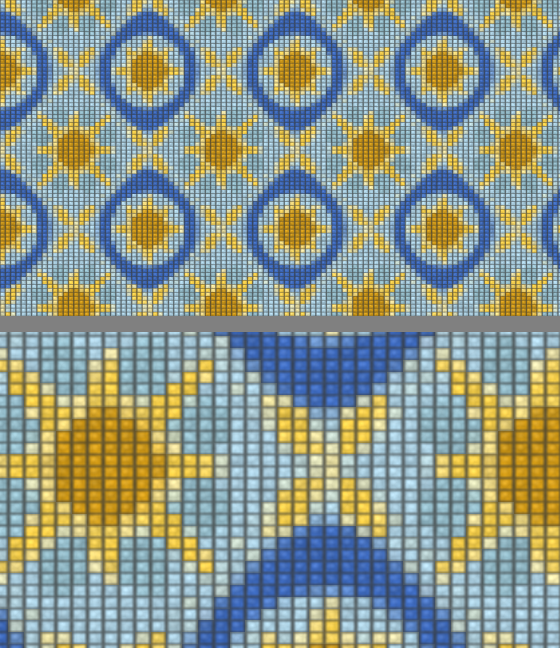
Top: the whole. Bottom: its middle third, enlarged.
A WebGL 1 fragment shader for this pattern:

```glsl
precision highp float;
uniform vec2 u_resolution;

const float PI = 3.14159265;
const vec2 PERIOD = vec2(0.4664, 0.5);
const vec2 BEADS_PER_PERIOD = vec2(28.0, 40.0);
const vec2 RING_CENTRE = vec2(0.002, 0.275);

const vec3 SKY = vec3(0.65, 0.79, 0.86);
const vec3 TEAL = vec3(0.54, 0.70, 0.75);
const vec3 BLUE = vec3(0.23, 0.40, 0.72);
const vec3 CREAM = vec3(0.91, 0.87, 0.65);
const vec3 YELLOW = vec3(0.93, 0.78, 0.27);
const vec3 OCHRE = vec3(0.79, 0.58, 0.08);
const vec3 GAP = vec3(0.34, 0.35, 0.34);

vec2 hash2(vec2 p) {
  return fract(sin(vec2(dot(p, vec2(127.1, 311.7)), dot(p, vec2(269.5, 183.3)))) * 4375.85);
}

// Distance to the nearest scattered feature point
float cellular(vec2 p) {
  vec2 cell = floor(p);
  float nearest = 2.0;
  for (int y = -1; y <= 1; y++) {
    for (int x = -1; x <= 1; x++) {
      vec2 c = cell + vec2(float(x), float(y));
      nearest = min(nearest, distance(p, c + hash2(c)));
    }
  }
  return nearest;
}

// Offset from the nearest lattice point
vec2 repeatAround(vec2 p, vec2 centre) {
  return mod(p - centre + 0.5 * PERIOD, PERIOD) - 0.5 * PERIOD;
}

float inside(float d, float softness) {
  return 1.0 - smoothstep(-softness, softness, d);
}

// Yellow shape with a pale rim
vec3 paintGold(vec3 base, float d, float rim) {
  vec3 gold = mix(YELLOW, CREAM, smoothstep(-rim, 0.0, d));
  return mix(base, gold, inside(d, 0.006));
}

// Eight-rayed sun; axial and diagonal rays have separate lengths
vec3 paintSun(vec3 base, vec2 p, float body, float axial, float diagonal) {
  float r = length(p);
  float a = atan(p.y, p.x + 1e-5);
  float diagonality = pow(sin(2.0 * a), 2.0);
  float ray = mix(axial, diagonal, diagonality) * pow(abs(cos(4.0 * a)), 7.0);
  vec3 color = paintGold(base, r - body - ray, 0.022);
  color = mix(color, CREAM, 0.55 * inside(abs(r - 0.063) - 0.005, 0.005));
  return mix(color, OCHRE, inside(r - 0.059, 0.004));
}

// Round band whose outer edge peaks at top and bottom
vec3 paintRing(vec3 base, vec2 p) {
  float r = length(p);
  float upright = abs(p.y) / max(r, 1e-4);
  float outer = 0.157 + 0.034 * pow(upright, 12.0);
  float band = smoothstep(0.112, 0.125, r) * inside(r - outer, 0.011);
  return mix(base, BLUE, band);
}

// Darker lobes between the rays
vec3 paintLobes(vec3 base, vec2 p) {
  float a = atan(p.y, p.x + 1e-5);
  float reach = 0.145 * pow(abs(sin(4.0 * a)), 0.35);
  return mix(base, TEAL, 0.8 * inside(length(p) - reach, 0.008));
}

// Four leaf-shaped petals forming a cross
vec3 paintCross(vec3 base, vec2 p) {
  vec2 q = abs(p);
  vec2 axis = normalize(vec2(0.64, 0.77));
  float t = clamp(dot(q, axis) / 0.099, 0.0, 1.0);
  float across = abs(q.x * axis.y - q.y * axis.x);
  float leaf = across - 0.021 * sin(PI * pow(t, 1.15));
  vec3 color = paintGold(base, leaf, 0.010);
  float bar = max(q.x - 0.024, q.y - 0.005);
  return mix(color, CREAM, 0.6 * inside(bar, 0.005));
}

vec3 pattern(vec2 p) {
  vec2 ringed = repeatAround(p, RING_CENTRE);
  vec2 open = repeatAround(p, RING_CENTRE + 0.5 * PERIOD);
  vec3 color = paintLobes(SKY, open);
  color = paintRing(color, ringed);
  color = paintSun(color, open, 0.080, 0.050, 0.090);
  color = paintSun(color, ringed, 0.077, 0.040, 0.028);
  color = paintCross(color, repeatAround(p, RING_CENTRE + vec2(0.5 * PERIOD.x, 0.0)));
  return paintCross(color, repeatAround(p, RING_CENTRE + vec2(0.0, 0.5 * PERIOD.y)));
}

// Rounded bead with dark seams and an off-centre glint
vec3 shadeBead(vec3 color, vec2 q, float tone) {
  vec2 edge = smoothstep(vec2(0.24), vec2(0.52), abs(q));
  float cover = (1.0 - edge.x) * (1.0 - 0.65 * edge.y);
  float glint = 1.0 - smoothstep(0.0, 0.35, length(q - vec2(-0.08, 0.12)));
  vec3 seam = mix(GAP, color * 0.55, 0.55);
  return mix(seam, color * tone, cover) + 0.08 * glint;
}

void main() {
  vec2 p = gl_FragCoord.xy / u_resolution.y;
  vec2 grid = p * BEADS_PER_PERIOD / PERIOD;
  vec2 bead = floor(grid);
  float tone = 0.93 + 0.12 * hash2(bead).x;
  vec3 color = pattern((bead + 0.5) * PERIOD / BEADS_PER_PERIOD);
  color = shadeBead(color, fract(grid) - 0.5, tone);
  // Fine grit
  color *= 1.06 - 0.14 * cellular(p * 140.0);
  gl_FragColor = vec4(clamp(color, 0.0, 1.0), 1.0);
}
```
